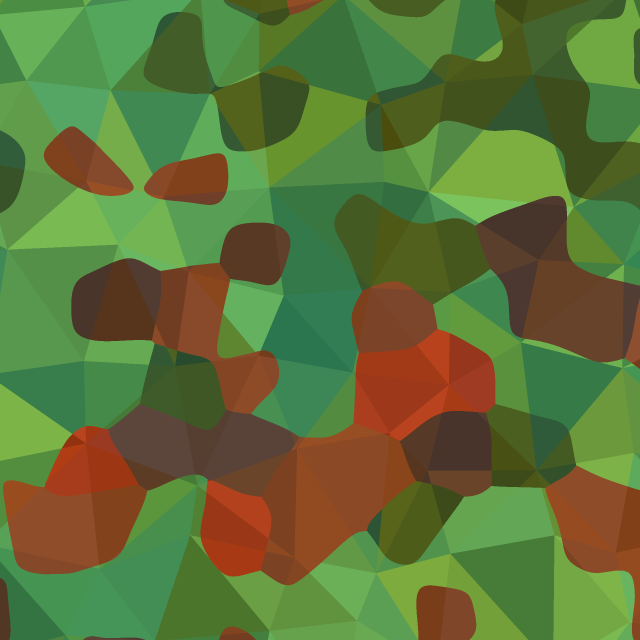
This background is drawn by a Shadertoy shader. Its source:

```glsl
// Flat low-poly facets in leafy greens and earthy browns, cut by rounded camouflage patches.
#define FACETS 7.0          // facet cells per canvas height
#define FACET_JITTER 0.66   // corner displacement, in cells
#define PATCHES 9.0         // patch sites per canvas height
#define PATCH_JITTER 0.75   // site displacement, in cells
#define ROUNDNESS 5.0       // falloff of each site's influence
#define WARP 0.022          // waviness of the patch outlines
#define EARTH_SHARE 0.41    // chance of earth in the lower part
#define SHADE_RANGE 0.30    // brightness spread between facets
#define HUE_RANGE 0.17      // warm to cool spread between facets
#define SAMPLES 3           // antialiasing samples per axis

const int GREEN = 0, DARK = 1, RUST = 2, BROWN = 3, RED = 4, GROUPS = 5;
const vec3 LIGHT_GREEN = vec3(0.42, 0.67, 0.32);
const vec3 MID_GREEN   = vec3(0.28, 0.51, 0.24);
const vec3 DARK_GREEN  = vec3(0.23, 0.34, 0.16);
const vec3 RUST_TONE   = vec3(0.51, 0.27, 0.14);
const vec3 BROWN_TONE  = vec3(0.35, 0.24, 0.17);
const vec3 RED_TONE    = vec3(0.64, 0.23, 0.10);

float hash(vec2 p) {
    return fract(sin(dot(p, vec2(127.1, 311.7))) * 43758.5453);
}

vec2 hash2(vec2 p) {
    return vec2(hash(p), hash(p + 37.2));
}

float noise(vec2 p) {
    vec2 i = floor(p), f = fract(p);
    f = f * f * (3.0 - 2.0 * f);
    return mix(mix(hash(i), hash(i + vec2(1, 0)), f.x),
               mix(hash(i + vec2(0, 1)), hash(i + vec2(1, 1)), f.x), f.y);
}

// Jittered triangle mesh
vec2 corner(vec2 cell) {
    return cell + FACET_JITTER * (hash2(cell + 5.3) - 0.5);
}

float side(vec2 p, vec2 a, vec2 b) {
    return (b.x - a.x) * (p.y - a.y) - (b.y - a.y) * (p.x - a.x);
}

bool inTriangle(vec2 p, vec2 a, vec2 b, vec2 c) {
    return side(p, a, b) >= 0.0 && side(p, b, c) >= 0.0 && side(p, c, a) >= 0.0;
}

// Centroid of the facet under p, in mesh cells
vec2 facetCentre(vec2 p) {
    vec2 base = floor(p);
    for (int j = -1; j <= 1; j++)
    for (int i = -1; i <= 1; i++) {
        vec2 cell = base + vec2(i, j);
        vec2 a = corner(cell), b = corner(cell + vec2(1, 0));
        vec2 c = corner(cell + vec2(1, 1)), d = corner(cell + vec2(0, 1));
        // Split along the shorter diagonal
        if (distance(b, d) < distance(a, c)) {
            vec2 first = a;
            a = b; b = c; c = d; d = first;
        }
        if (inTriangle(p, a, b, c)) return (a + b + c) / 3.0;
        if (inTriangle(p, a, c, d)) return (a + c + d) / 3.0;
    }
    return base + 0.5;
}

// Colour group of one patch site: earth clusters low, dark foliage upper right
int siteGroup(vec2 cell) {
    vec2 uv = (cell + 0.5) / PATCHES;
    float wave = sin(9.0 * uv.x - 4.0 * uv.y + 2.0) * sin(11.0 * uv.y + 3.0 * uv.x);
    float earth = mix(EARTH_SHARE, 0.05, smoothstep(0.55, 0.68, uv.y)) + 0.4 * wave;
    if (hash(cell + 11.7) < earth) {
        float kind = hash(cell + 23.1);
        return kind < 0.45 ? RUST : kind < 0.58 ? RED : BROWN;
    }
    float dark = mix(0.12, 0.58, smoothstep(1.1, 1.4, uv.x + uv.y));
    return hash(cell + 41.9) < dark ? DARK : GREEN;
}

// Strongest summed influence wins, which rounds the patch outlines
int patchGroup(vec2 uv) {
    vec2 wobble = vec2(noise(uv * 13.0), noise(uv * 13.0 + 50.0)) - 0.5;
    vec2 p = (uv + WARP * wobble) * PATCHES;
    vec2 base = floor(p);
    float score[GROUPS] = float[GROUPS](0.0, 0.0, 0.0, 0.0, 0.0);
    for (int j = -1; j <= 1; j++)
    for (int i = -1; i <= 1; i++) {
        vec2 cell = base + vec2(i, j);
        vec2 site = cell + 0.5 + PATCH_JITTER * (hash2(cell + 71.3) - 0.5);
        vec2 offset = p - site;
        score[siteGroup(cell)] += exp(-ROUNDNESS * dot(offset, offset));
    }
    int best = 0;
    for (int g = 1; g < GROUPS; g++) if (score[g] > score[best]) best = g;
    return best;
}

vec3 surface(vec2 uv) {
    vec2 centre = facetCentre(uv * FACETS);
    int group = patchGroup(uv);
    float drift = noise(centre * 0.55 + 8.0);
    float lightness = smoothstep(0.3, 0.7, mix(drift, hash(centre + 3.7), 0.45));
    vec3 tone = group == GREEN ? mix(MID_GREEN, LIGHT_GREEN, lightness)
              : group == DARK  ? DARK_GREEN
              : group == RUST  ? RUST_TONE
              : group == BROWN ? BROWN_TONE : RED_TONE;
    // Each facet shifts in brightness and hue, differently per group
    vec2 shift = hash2(centre + 9.1 * float(group)) - 0.5;
    float warmth = shift.y + 0.6 * (noise(centre * 0.6 + 30.0) - 0.5);
    tone *= 1.0 + SHADE_RANGE * shift.x;
    return tone + HUE_RANGE * warmth * vec3(0.8, 0.05, -0.8) * (group < RUST ? 1.0 : 0.5);
}

void mainImage(out vec4 fragColor, in vec2 fragCoord) {
    vec3 total = vec3(0.0);
    for (int j = 0; j < SAMPLES; j++)
    for (int i = 0; i < SAMPLES; i++) {
        vec2 subpixel = (vec2(i, j) + 0.5) / float(SAMPLES) - 0.5;
        total += surface((fragCoord + subpixel) / iResolution.y);
    }
    fragColor = vec4(clamp(total / float(SAMPLES * SAMPLES), 0.0, 1.0), 1.0);
}
```
